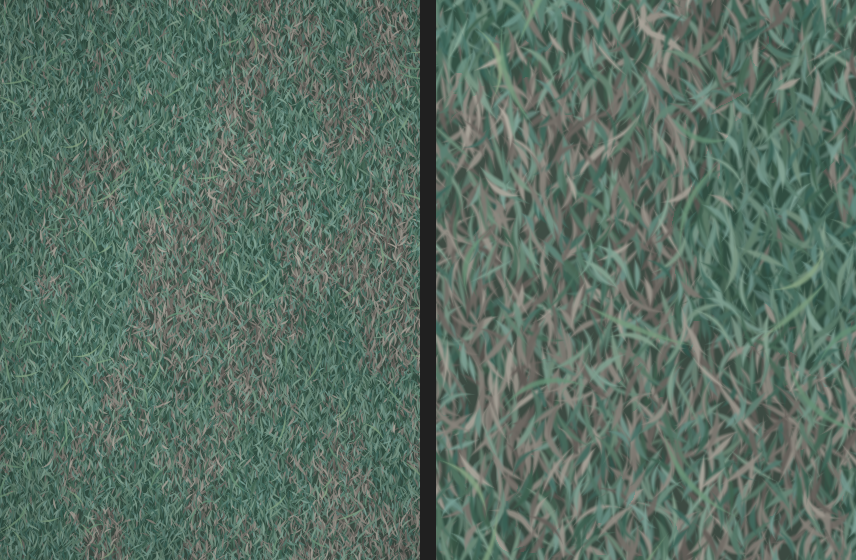
Left, the full canvas; right, a detail of the centre.
This texture is drawn by a WebGL 1 fragment shader. Its source:

```glsl
precision highp float;
uniform vec2 u_resolution;

vec3 hash3(vec2 p) {
  vec3 q = fract(vec3(p.xyx) * vec3(0.1031, 0.1030, 0.0973));
  q += dot(q, q.yxz + 33.33);
  return fract((q.xxy + q.yzz) * q.zyx);
}

float noise(vec2 p) {
  vec2 i = floor(p), f = fract(p);
  f = f * f * (3.0 - 2.0 * f);
  float low = mix(hash3(i).x, hash3(i + vec2(1.0, 0.0)).x, f.x);
  float high = mix(hash3(i + vec2(0.0, 1.0)).x, hash3(i + 1.0).x, f.x);
  return mix(low, high, f.y);
}

float fbm(vec2 p) {
  return 0.5 * noise(p) + 0.3 * noise(p * 2.1 + 7.3) + 0.2 * noise(p * 4.3 + 19.1);
}

// Coverage of a bent, tapered blade centred on the origin
float blade(vec2 q, float tilt, float halfLength, float halfWidth, float bend) {
  vec2 along = vec2(sin(tilt), cos(tilt));
  float t = dot(q, along) / halfLength;
  float side = dot(q, vec2(along.y, -along.x)) + bend * halfLength * (t * t - 0.3);
  float soft = max(0.0018, 0.7 / u_resolution.x);
  return smoothstep(soft, -soft, abs(side) - halfWidth * (1.0 - t * t));
}

// Share of dry grass: upright bands broken into patches
float dryness(vec2 p) {
  float band = exp(-pow((p.x - 0.46) / 0.13, 2.0)) + exp(-pow((p.x - 0.9) / 0.12, 2.0));
  float patches = fbm(p * vec2(9.0, 6.0) + 3.7);
  return 0.04 + 0.5 * smoothstep(0.42, 0.75, patches + 0.13 * band);
}

vec3 turf(vec2 p) {
  float dry = dryness(p);
  vec3 color = mix(vec3(0.19, 0.31, 0.26), vec3(0.29, 0.29, 0.27), dry);

  // Dense short blades, from the shaded bottom up
  for (int layer = 0; layer < 9; layer++) {
    float level = float(layer);
    vec2 grid = p / 0.022 + level * vec2(0.37, 0.61);
    for (int y = -1; y <= 1; y++) {
      for (int x = -1; x <= 1; x++) {
        vec2 cell = floor(grid) + vec2(float(x), float(y));
        vec3 place = hash3(cell + level * 37.0 + 11.0);
        vec3 form = hash3(cell + level * 53.0 + 171.0);
        vec3 tint = hash3(cell + level * 71.0 + 313.0);
        vec2 q = (grid - cell - place.xy) * 0.022;
        float tilt = (place.z + form.x - 1.0) * 1.35;
        float cover = blade(q, tilt, mix(0.009, 0.019, form.y),
                            mix(0.0014, 0.0027, form.z), (tint.z - 0.5) * 0.6);
        vec3 green = mix(vec3(0.22, 0.37, 0.315), vec3(0.51, 0.635, 0.58), tint.x);
        green += (form.y - 0.5) * vec3(0.04, 0.0, -0.04);
        vec3 straw = mix(vec3(0.38, 0.36, 0.34), vec3(0.66, 0.64, 0.60), tint.x);
        vec3 tone = tint.y < dry ? straw : green;
        color = mix(color, tone * (0.86 + 0.025 * level), cover * 0.92);
      }
    }
  }

  // Sparse long pale blades, more of them on the left
  vec2 grid = p / 0.055;
  for (int y = -1; y <= 1; y++) {
    for (int x = -1; x <= 1; x++) {
      vec2 cell = floor(grid) + vec2(float(x), float(y));
      vec3 place = hash3(cell + 501.0);
      vec3 form = hash3(cell + 743.0);
      vec2 q = (grid - cell - place.xy) * 0.055;
      float present = step(form.z, mix(0.5, 0.22, smoothstep(0.1, 0.6, p.x)));
      float cover = blade(q, (place.z - 0.5) * 2.9, mix(0.018, 0.042, form.x),
                          0.0022, (form.y - 0.5) * 0.7);
      vec3 pale = mix(vec3(0.41, 0.59, 0.48), vec3(0.57, 0.68, 0.54), form.y);
      color = mix(color, pale, cover * present * 0.8);
    }
  }
  return color;
}

void main() {
  vec2 p = gl_FragCoord.xy / u_resolution.x;
  vec2 centred = gl_FragCoord.xy / u_resolution - vec2(0.54, 0.5);
  vec3 color = turf(p);

  // Uneven light, dimmer towards the corners
  color *= 0.98 + 0.16 * (fbm(p * 5.0 + 41.0) - 0.4) - 0.28 * dot(centred, centred);
  gl_FragColor = vec4(color, 1.0);
}
```
